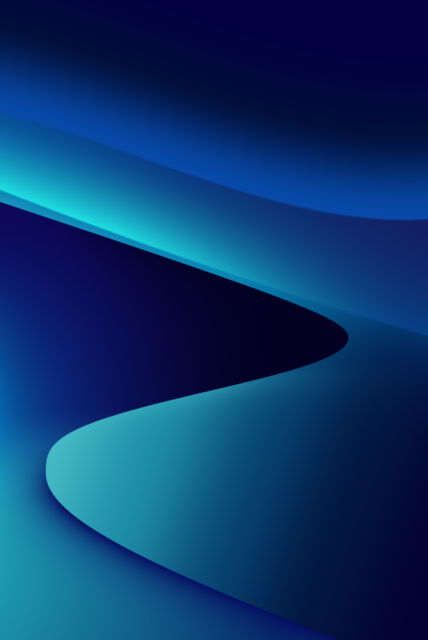
Write a Shadertoy shader that draws this background.

```glsl
#define RIGHT_TIP vec2(0.814, 0.791)
#define LEFT_TIP vec2(0.107, 1.109)
#define TIP_SKEW 0.84
#define SKY_GLOW 0.22
#define BAND_FADE 0.08
#define SHADOW_WIDTH 0.045
#define RIM_WIDTH 0.025

const vec3 NAVY = vec3(0.01, 0.0, 0.25);
const vec3 INK = vec3(0.01, 0.0, 0.13);
const vec3 AZURE = vec3(0.03, 0.29, 0.66);
const vec3 AQUA = vec3(0.12, 0.88, 0.88);
const vec3 MINT = vec3(0.28, 0.74, 0.78);

// Boundary heights, measured downward in canvas widths
float horizon(float x) { return 0.264 + 0.25 * x + 0.3125 * x * x * (1.0 - x); }
float ridge(float x) { return 0.445 + 0.342 * x + 0.05 * x * (1.0 - x); }

// Hyperbolic arm leaving a rounded tip
float arm(float t, float slope, float radius) {
    return length(vec2(slope * t, radius)) - radius;
}

// Horizontal position of the S-shaped fold at height y
float fold(float y) {
    if (y < RIGHT_TIP.y) return RIGHT_TIP.x - arm(RIGHT_TIP.y - y, 3.05, 0.17);
    if (y > LEFT_TIP.y) return LEFT_TIP.x + arm(y - LEFT_TIP.y, 2.9, 0.596);
    float u = (y - RIGHT_TIP.y) / (LEFT_TIP.y - RIGHT_TIP.y);
    u += TIP_SKEW * u * u * (1.0 - u);
    return mix(RIGHT_TIP.x, LEFT_TIP.x, smoothstep(0.0, 1.0, u));
}

// Approximate signed distance to the fold, positive on its right
float foldDistance(vec2 p) {
    float e = 0.002;
    float slope = (fold(p.y + e) - fold(p.y - e)) / (2.0 * e);
    return (p.x - fold(p.y)) / length(vec2(1.0, slope));
}

vec3 skyColor(float height) {
    vec3 base = mix(vec3(0.005, 0.06, 0.23), NAVY, smoothstep(0.15, 0.42, height));
    return mix(AZURE, base, smoothstep(0.0, SKY_GLOW, height));
}

vec3 upperSheetColor(vec2 p) {
    float top = horizon(p.x);
    float v = clamp((p.y - top) / (ridge(p.x) - top), 0.0, 1.0);
    vec3 upper = mix(vec3(0.02, 0.31, 0.6), vec3(0.07, 0.12, 0.38), p.x);
    vec3 lower = mix(AQUA, vec3(0.03, 0.25, 0.52), smoothstep(0.2, 1.0, p.x));
    return mix(upper, lower, pow(v, 1.5));
}

vec3 lowerSheetColor(vec2 p, float d) {
    // Diagonal falloff from mint to navy
    float q = p.x + 0.35 * (p.y - 0.977);
    vec3 col = mix(MINT, vec3(0.12, 0.56, 0.66), smoothstep(0.1, 0.4, q));
    col = mix(col, vec3(0.03, 0.27, 0.45), smoothstep(0.35, 0.66, q));
    col = mix(col, vec3(0.01, 0.1, 0.27), smoothstep(0.6, 0.88, q));
    col = mix(col, vec3(0.01, 0.01, 0.2), smoothstep(0.82, 1.14, q));

    // Bright rim along the upper edge
    float rim = smoothstep(0.84, 0.92, p.y) * (1.0 - smoothstep(0.98, 1.17, p.y));
    col = mix(col, MINT, 0.4 * rim * exp(-max(d, 0.0) / RIM_WIDTH));

    // Blue band beneath the ridge
    vec3 band = mix(vec3(0.03, 0.52, 0.72), vec3(0.01, 0.2, 0.42), smoothstep(0.5, 1.0, p.x));
    return mix(col, band, exp(-max(p.y - ridge(p.x), 0.0) / BAND_FADE));
}

vec3 valleyColor(vec2 p, float d) {
    vec3 col = mix(vec3(0.05, 0.03, 0.36), INK, smoothstep(0.1, 0.65, p.x));

    // Darkness under the overhanging edge
    float overhang = smoothstep(0.0, 0.4, p.x) * (1.0 - smoothstep(0.7, 0.9, p.y));
    col = mix(col, INK, 0.7 * overhang * exp(-d / 0.07));

    // Blue light from the left
    float glow = exp(-7.0 * p.x) * smoothstep(0.49, 1.02, p.y);
    col = mix(col, vec3(0.02, 0.4, 0.68), glow);

    // Teal floor and the shadow cast on it
    float q = p.x + 0.6 * (p.y - 1.25);
    vec3 teal = mix(vec3(0.13, 0.69, 0.76), vec3(0.03, 0.2, 0.42),
                    clamp((q + 0.08) / 0.86, 0.0, 1.0));
    col = mix(col, teal, smoothstep(0.95, 1.21, p.y));
    float shadow = smoothstep(1.0, 1.2, p.y) * exp(-d / SHADOW_WIDTH);
    return mix(col, vec3(0.02, 0.05, 0.38), shadow);
}

void mainImage(out vec4 fragColor, in vec2 fragCoord) {
    vec2 uv = fragCoord / iResolution.xy;
    vec2 p = vec2(uv.x, 1.5 * (1.0 - uv.y));
    float pixel = 1.0 / iResolution.x;
    float d = foldDistance(p);

    // Layers from the sky down to the valley
    float skyEdge = p.y - horizon(p.x);
    float ridgeEdge = p.y - ridge(p.x);
    float soft = max(pixel, 0.004);
    vec3 col = mix(skyColor(-skyEdge), upperSheetColor(p), smoothstep(-soft, soft, skyEdge));
    col = mix(col, lowerSheetColor(p, d), smoothstep(-soft, soft, ridgeEdge));
    col = mix(valleyColor(p, max(-d, 0.0)), col, smoothstep(-pixel, pixel, d));

    fragColor = vec4(col, 1.0);
}
```
